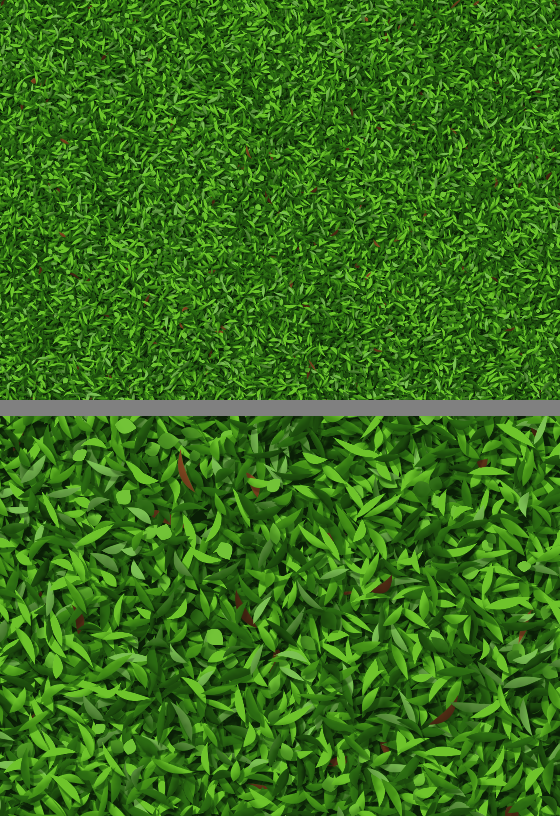
Top, the full canvas; bottom, a detail of the centre.
Reproduce this texture procedurally as a Shadertoy shader.

```glsl
const vec3 DEEP_SHADE  = vec3(0.04, 0.12, 0.025);
const vec3 DARK_GREEN  = vec3(0.11, 0.29, 0.05);
const vec3 MID_GREEN   = vec3(0.17, 0.42, 0.07);
const vec3 FRESH_GREEN = vec3(0.27, 0.57, 0.09);
const vec3 LIT_GREEN   = vec3(0.43, 0.77, 0.17);
const vec3 PALE_GREEN  = vec3(0.41, 0.63, 0.29);
const vec3 DRY_BROWN   = vec3(0.40, 0.22, 0.10);

const int   LAYERS      = 10;
const float CELL        = 0.022;   // spacing of blades in one layer
const vec2  HALF_LENGTH = vec2(0.009, 0.0195);
const vec2  HALF_WIDTH  = vec2(0.0025, 0.0043);
const float BEND        = 0.005;
const float LEAN        = 0.75;    // pull towards the outward direction
const vec2  LEAN_CENTRE = vec2(0.5, 0.22);
const vec2  SHADOW_SHIFT = vec2(0.0022, -0.0030);
const float SHADOW      = 0.42;
const float CLOVER      = 0.09;    // share of short round leaves
const float PALE        = 0.13;    // share of greyish blades
const float DRY         = 0.004;   // share of dead blades
const float PATCHES     = 0.16;    // strength of broad light variation

vec4 hash4(vec3 p) {
    vec4 q = fract(p.xyzx * vec4(0.1031, 0.1030, 0.0973, 0.1099));
    q += dot(q, q.wzxy + 33.33);
    return fract((q.xxyz + q.yzzw) * q.zywx);
}

float noise(vec2 p) {
    vec2 i = floor(p), f = fract(p);
    f = f * f * (3.0 - 2.0 * f);
    float a = hash4(vec3(i, 91.0)).x;
    float b = hash4(vec3(i + vec2(1, 0), 91.0)).x;
    float c = hash4(vec3(i + vec2(0, 1), 91.0)).x;
    float d = hash4(vec3(i + vec2(1, 1), 91.0)).x;
    return mix(mix(a, b, f.x), mix(c, d, f.x), f.y);
}

// Tapered, bent blade: x = coverage, y = place along it, z = place across it
vec3 blade(vec2 p, vec2 dir, vec2 size, float bend, float soft) {
    vec2 q = vec2(dot(p, dir), dot(p, vec2(-dir.y, dir.x)));
    float s = clamp(q.x / size.x, -1.4, 1.4);
    q.y += bend * (s * s - 0.4);
    float w = size.y * (1.0 - s * s) * (1.0 - 0.25 * s);
    return vec3(1.0 - smoothstep(-soft, soft, abs(q.y) - w), s, q.y / size.y);
}

// Brightness from 0 to 1 turned into grass colour
vec3 grassRamp(float tone) {
    vec3 c = mix(DEEP_SHADE, DARK_GREEN, smoothstep(0.03, 0.20, tone));
    c = mix(c, MID_GREEN, smoothstep(0.20, 0.43, tone));
    c = mix(c, FRESH_GREEN, smoothstep(0.43, 0.67, tone));
    return mix(c, LIT_GREEN, smoothstep(0.67, 0.92, tone));
}

void mainImage(out vec4 fragColor, in vec2 fragCoord) {
    vec2 uv = fragCoord / iResolution.y;
    float soft = 0.6 / iResolution.y;

    // Surface holds tone, paleness and dryness; start from shaded ground
    vec3 surface = vec3(0.03 + 0.12 * noise(uv * 90.0), 0.0, 0.0);

    // Paint layers from the ground up
    for (int k = 0; k < LAYERS; k++) {
        float layer = float(k);
        float height = layer / float(LAYERS - 1);
        vec2 grid = uv / CELL + layer * vec2(0.37, 0.61);
        vec2 home = floor(grid);

        for (int j = -1; j <= 1; j++)
        for (int i = -1; i <= 1; i++) {
            vec2 cell = home + vec2(i, j);
            vec4 place = hash4(vec3(cell, layer + 3.0));
            vec4 look = hash4(vec3(cell, layer + 47.0));
            vec2 p = (grid - cell - place.xy) * CELL;

            // Random direction, leaning outwards
            float turn = 6.2832 * place.z;
            vec2 outward = normalize(uv - p - LEAN_CENTRE + 0.0001);
            vec2 dir = normalize(vec2(cos(turn), sin(turn)) + LEAN * outward);

            // Long blades and a few round leaves
            vec2 size = vec2(mix(HALF_LENGTH.x, HALF_LENGTH.y, place.w),
                             mix(HALF_WIDTH.x, HALF_WIDTH.y, look.y));
            float clover = step(look.w, CLOVER);
            size *= mix(vec2(1.0), vec2(0.5, 1.6), clover);
            float bend = BEND * (2.0 * look.z - 1.0) * (1.0 - clover);

            // Shadow below, then the blade with a lit side and a lit tip
            float shade = blade(p - SHADOW_SHIFT, dir, size * vec2(1.0, 1.3),
                                bend, soft * 2.0).x;
            surface.x *= 1.0 - SHADOW * shade;
            vec3 b = blade(p, dir, size, bend, soft);
            float tone = mix(0.14, 1.0, look.x) * mix(0.58, 1.12, height);
            tone *= 1.0 + 0.18 * b.y;
            tone += 0.09 * clamp(b.z * sign(dir.x + 0.001), -1.0, 1.0);
            float pale = step(1.0 - PALE, look.w) * 0.9 + 0.25 * clover;
            float dry = step(fract(look.z * 37.0 + look.y), DRY);
            surface = mix(surface, vec3(tone, pale, dry), b.x);
        }
    }

    // Broad patches of light and fine grain
    float patches = 0.6 * noise(uv * 4.0) + 0.4 * noise(uv * 11.0 + 7.0) - 0.5;
    float grain = noise(uv * 230.0) - 0.5;
    float tone = clamp(surface.x * (1.06 + PATCHES * patches) + 0.07 * grain, 0.0, 1.0);

    vec3 colour = grassRamp(tone);
    colour = mix(colour, PALE_GREEN * (0.35 + 0.85 * tone), surface.y * smoothstep(0.25, 0.6, tone));
    colour = mix(colour, DRY_BROWN * (0.5 + 0.8 * tone), surface.z);
    fragColor = vec4(colour, 1.0);
}
```
